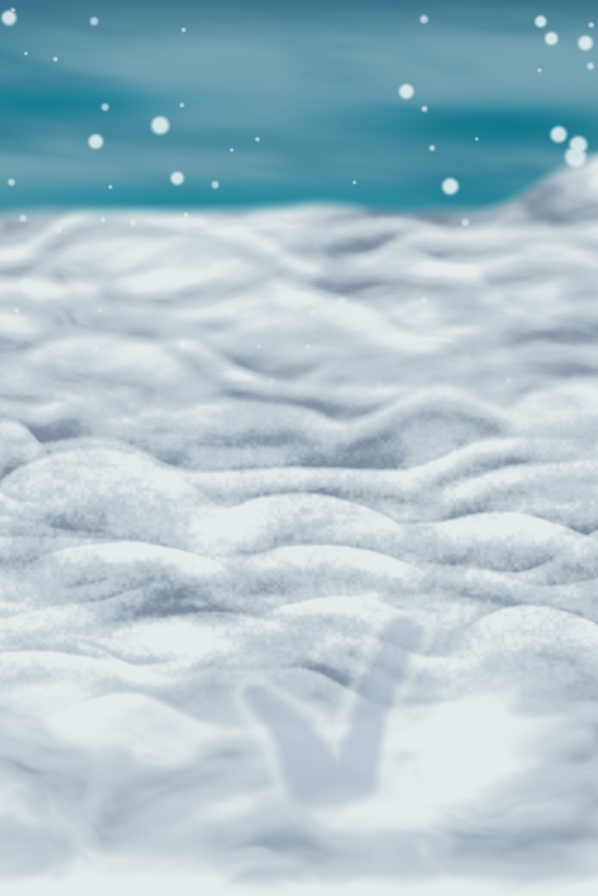
Reproduce this texture procedurally as a Shadertoy shader.

```glsl
// Draws white sea foam in soft billows below teal water, with flying spray.

const float WIDTH = 0.668;   // canvas width when its height is one
const vec3 FOAM_SHADE = vec3(0.49, 0.555, 0.63);
const vec3 FOAM_MID = vec3(0.75, 0.80, 0.83);
const vec3 FOAM_LIGHT = vec3(0.89, 0.92, 0.925);

// Centre x, crest y, half width, height; ordered far to near.
const vec4 MOUNDS[12] = vec4[12](
    vec4(.345, .674, .125, .065), vec4(.115, .622, .12, .055),
    vec4(.287, .551, .12, .05), vec4(.01, .531, .05, .06),
    vec4(.65, .572, .10, .07), vec4(.117, .495, .15, .10),
    vec4(.352, .447, .13, .065), vec4(.575, .427, .13, .06),
    vec4(.37, .391, .12, .045), vec4(.15, .392, .13, .05),
    vec4(.385, .333, .11, .045), vec4(.61, .323, .11, .075));

// Centre and radius of the large drops.
const vec3 DROPS[13] = vec3[13](
    vec3(.107, .842, .009), vec3(.179, .860, .011), vec3(.454, .898, .009),
    vec3(.503, .792, .010), vec3(.643, .825, .013), vec3(.646, .838, .011),
    vec3(.654, .952, .009), vec3(.616, .957, .008), vec3(.198, .801, .008),
    vec3(.010, .980, .009), vec3(.030, .682, .008), vec3(.604, .976, .007),
    vec3(.624, .850, .010));

float hash(vec2 p) {
    vec3 q = fract(vec3(p.xyx) * 0.1031);
    q += dot(q, q.yzx + 33.33);
    return fract((q.x + q.y) * q.z);
}

float noise(vec2 p) {
    vec2 cell = floor(p), f = fract(p);
    f = f * f * (3.0 - 2.0 * f);
    vec2 e = vec2(0, 1);
    return mix(mix(hash(cell), hash(cell + e.yx), f.x),
               mix(hash(cell + e.xy), hash(cell + e.yy), f.x), f.y);
}

float fbm(vec2 p) {
    float sum = 0.0, amp = 0.53;
    for (int i = 0; i < 4; i++) {
        sum += amp * noise(p);
        p = p * vec2(1.8, 1.95) + 7.3;
        amp *= 0.5;
    }
    return sum;
}

// Soft elliptical blob, one at its centre.
float glow(vec2 p, vec2 centre, vec2 size) {
    vec2 d = (p - centre) / size;
    return exp(-dot(d, d));
}

float segment(vec2 p, vec2 a, vec2 b, float wide, float narrow) {
    vec2 pa = p - a, ba = b - a;
    float t = clamp(dot(pa, ba) / dot(ba, ba), 0.0, 1.0);
    return length(pa - ba * t) - mix(wide, narrow, t);
}

vec3 seaColor(vec2 p) {
    float streak = fbm(vec2(p.x * 4.0, p.y * 15.0 + p.x * 1.5));
    vec3 col = mix(vec3(.17, .48, .57), vec3(.46, .64, .70), smoothstep(.25, .7, streak));
    col = mix(col, vec3(.44, .63, .70), .75 * glow(p, vec2(.27, .885), vec2(.22, .05)));
    col = mix(col, vec3(.04, .46, .55), .9 * glow(p, vec2(.57, .86), vec2(.17, .026)));
    col = mix(col, vec3(.05, .49, .58), .75 * glow(p, vec2(.05, .885), vec2(.16, .018)));
    col = mix(col, vec3(.08, .51, .60), .75 * glow(p, vec2(.3, .775), vec2(.5, .025)));
    return mix(col, vec3(.16, .40, .50), .75 * smoothstep(.94, 1.01, p.y));
}

// Paints a lit crest over the tone, with a dark crease just behind it.
float addCrest(float tone, float depth, float height, float soft, float mask, float low) {
    float t = depth / height;
    float cover = smoothstep(-soft, soft, depth);
    tone -= .28 * mask * exp(min(depth, 0.0) / (.006 + soft)) * (1.0 - cover);
    return mix(tone, mix(1.0, low, smoothstep(.05, 1.0, t)), cover * mask * (1.0 - smoothstep(.6, 1.3, t)));
}

// Tone runs from shade at zero to sunlit foam at one.
float foamTone(vec2 p, float soft) {
    float warp = fbm(p * vec2(6.0, 11.0) + 2.0);
    float tone = .55 + 1.5 * (fbm(p * vec2(8.0, 20.0) + warp * 1.5) - .5);
    // Broken rows of ripples
    for (int i = 0; i < 26; i++) {
        float row = float(i);
        float crest = mix(.75, .1, row / 25.0) + .06 * (noise(vec2(p.x * 9.0 + row * 5.7, row)) - .5);
        float mask = smoothstep(.35, .7, noise(vec2(p.x * 7.0 + 9.0, row * 3.1)));
        tone = addCrest(tone, crest - p.y, .036, soft, mask * .7, .15);
    }
    // Larger billows
    for (int i = 0; i < 12; i++) {
        vec4 m = MOUNDS[i];
        float d = (p.x - m.x) / m.z;
        float depth = m.y - m.w * .7 * d * d + .016 * (warp - .5) - p.y;
        float mask = .75 * (1.0 - smoothstep(.5, 1.0, abs(d)));
        tone = addCrest(tone, depth - .15 * m.w * d, m.w, soft, mask, .3);
    }
    return tone + .5 * (fbm(p * vec2(22.0, 48.0) + warp * 3.0) - .5);
}

vec3 foamColor(vec2 p) {
    float blur = smoothstep(.07, .25, abs(p.y - .37));
    float tone = foamTone(p, mix(.003, .010, blur)) - .05;
    tone += (1.0 - blur) * .16 * (noise(p * 260.0) + noise(p * 130.0) - 1.0);
    // Out-of-focus foreground
    float front = 1.0 - smoothstep(.16, .29, p.y);
    float swirl = fbm(p * vec2(7.0, 9.0) + 4.0);
    float haze = .5 + 1.6 * (fbm(p * vec2(7.0, 16.0) + swirl * 2.0) - .5);
    tone = mix(tone, haze, front * .8);
    tone += .4 * glow(p, vec2(.10, .22), vec2(.13, .06)) + .35 * glow(p, vec2(.51, .15), vec2(.08, .06));
    tone -= .35 * glow(p, vec2(.3, .06), vec2(.5, .03));
    tone -= .35 * glow(p, vec2(.19, .33), vec2(.10, .025)) + .2 * glow(p, vec2(.3, .53), vec2(.13, .04));
    tone += .4 * (1.0 - smoothstep(.0, .03, p.y));
    vec3 col = mix(FOAM_SHADE, FOAM_MID, smoothstep(-.1, .5, tone));
    col = mix(col, FOAM_LIGHT, smoothstep(.42, .88, tone));
    // Forked splash with a pale rim
    float left = min(segment(p, vec2(.36, .12), vec2(.33, .178), .034, .022),
                     segment(p, vec2(.33, .178), vec2(.285, .222), .022, .007));
    float right = min(segment(p, vec2(.395, .13), vec2(.42, .225), .026, .014),
                      segment(p, vec2(.42, .225), vec2(.45, .295), .014, .018));
    float fork = min(left, right);
    float base = smoothstep(.07, .14, p.y);
    col = mix(col, FOAM_LIGHT, .45 * base * exp(-pow((fork - .012) / .008, 2.0)));
    return mix(col, vec3(.69, .74, .80), .7 * base * (1.0 - smoothstep(-.008, .008, fork)));
}

float spray(vec2 p, float px) {
    float cover = 0.0;
    for (int i = 0; i < 13; i++) {
        vec3 d = DROPS[i];
        cover = max(cover, 1.0 - smoothstep(d.z * .65 - px, d.z * 1.1 + px, length(p - d.xy)));
    }
    // Fine drops, one chance per cell
    vec2 cell = floor(p * 22.0);
    vec2 centre = (cell + .25 + .5 * vec2(hash(cell + 3.0), hash(cell + 17.0))) / 22.0;
    float radius = mix(.002, .006, hash(cell + 41.0));
    float dotCover = 1.0 - smoothstep(radius * .5 - px, radius + px, length(p - centre));
    return max(cover, dotCover * step(.7, hash(cell + 59.0)) * smoothstep(.5, .65, p.y) * .8);
}

void mainImage(out vec4 fragColor, in vec2 fragCoord) {
    vec2 p = fragCoord / iResolution.xy * vec2(WIDTH, 1.0);
    float shore = .764 + .012 * glow(p, vec2(.36, p.y), vec2(.06, 1.0))
                + .07 * smoothstep(.52, .69, p.x) + .008 * (noise(p * 18.0) - .5);
    vec3 col = mix(foamColor(p), seaColor(p), smoothstep(shore - .012, shore + .010, p.y));
    col = mix(col, vec3(.88, .93, .94), .9 * spray(p, 1.0 / iResolution.y));
    fragColor = vec4(col, 1.0);
}
```
